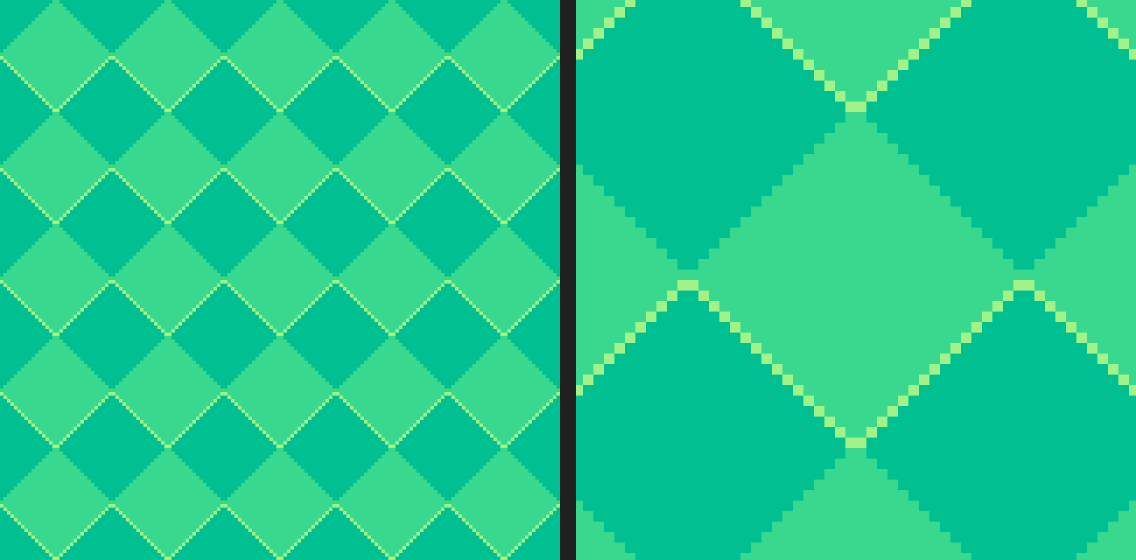
Left, the full canvas; right, a detail of the centre.
A WebGL 2 fragment shader for this pattern:

```glsl
#version 300 es
precision highp float;

uniform vec2 u_resolution;
out vec4 fragColor;

const float REPEATS = 5.0;   // diamonds across and down
const float CELLS = 32.0;    // square steps along one repeat
const int SAMPLES = 5;       // smoothing samples per axis

const vec3 TEAL = vec3(0.0, 0.75, 0.57);
const vec3 GREEN = vec3(0.22, 0.85, 0.56);
const vec3 LIME = vec3(0.64, 0.95, 0.53);

// Whole steps inward from the stepped diamond edge; negative outside
float diamondDepth(vec2 cell, float cells) {
    vec2 offset = abs(cell - 0.5 * (cells - 1.0));
    return 0.5 * cells - offset.x - offset.y;
}

// Colour of the stepped diamond tile at a canvas position in 0..1
vec3 diamondTile(vec2 uv, float repeats, float cells) {
    vec2 cell = floor(fract(uv * repeats) * cells);
    float depth = diamondDepth(cell, cells);
    float inside = step(-0.5, depth);
    float lowerEdge = inside * step(depth, 0.5) * step(cell.y, 0.5 * cells - 0.5);
    return mix(mix(TEAL, GREEN, inside), LIME, lowerEdge);
}

// Average over the area of one fragment to smooth the step edges
vec3 smoothTile(vec2 corner, vec2 resolution) {
    vec3 sum = vec3(0.0);
    for (int y = 0; y < SAMPLES; y++) {
        for (int x = 0; x < SAMPLES; x++) {
            vec2 offset = (vec2(x, y) + 0.5) / float(SAMPLES);
            sum += diamondTile((corner + offset) / resolution, REPEATS, CELLS);
        }
    }
    return sum / float(SAMPLES * SAMPLES);
}

void main() {
    vec2 corner = gl_FragCoord.xy - 0.5;
    fragColor = vec4(smoothTile(corner, u_resolution), 1.0);
}
```
